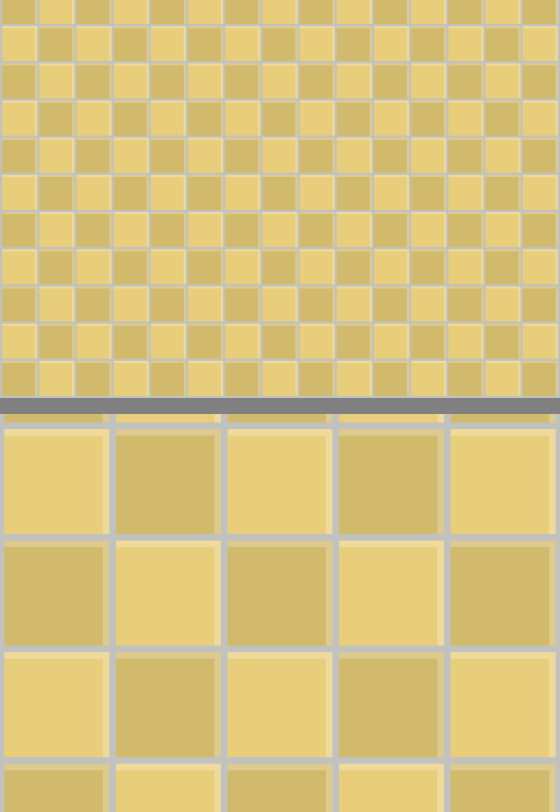
Top: the whole. Bottom: its middle third, enlarged.
This pattern is drawn by a WebGL 1 fragment shader. Its source:

```glsl
precision highp float;
// Checkerboard of gold square tiles with pale top and right bevels and grey grout.

uniform vec2 u_resolution;

// All lengths are fractions of the canvas width.
const float PERIOD = 34.0 / 512.0;
const float HALF_GROUT = 1.0 / 512.0;
const float BEVEL = 2.0 / 512.0;

const vec3 DARK_GOLD = vec3(0.820, 0.729, 0.420);
const vec3 LIGHT_GOLD = vec3(0.910, 0.808, 0.482);
const vec3 GROUT = vec3(0.755, 0.755, 0.752);
const float BEVEL_WHITE = 0.24;

// Antialiased step: 0 before the edge, 1 after it, blended over one pixel.
float coverage(float position, float edge, float pixel) {
  return clamp((position - edge) / pixel + 0.5, 0.0, 1.0);
}

// Alternates 0 and 1 between neighbouring cells.
float checker(vec2 cell) {
  return mod(cell.x + cell.y, 2.0);
}

vec3 tileColor(vec2 cell, vec2 local, float pixel) {
  vec3 fill = mix(DARK_GOLD, LIGHT_GOLD, checker(cell));
  float bevelEdge = PERIOD - HALF_GROUT - BEVEL;
  float bevel = coverage(max(local.x, local.y), bevelEdge, pixel);
  return mix(fill, vec3(1.0), BEVEL_WHITE * bevel);
}

// Grout surrounds each cell, half its width on every side.
float tileMask(vec2 local, float pixel) {
  vec2 border = min(local, PERIOD - local);
  return coverage(min(border.x, border.y), HALF_GROUT, pixel);
}

void main() {
  float pixel = 1.0 / u_resolution.x;
  // Cells run from the middle of one grout line to the next.
  vec2 p = gl_FragCoord.xy * pixel - HALF_GROUT;
  vec2 cell = floor(p / PERIOD);
  vec2 local = p - cell * PERIOD;

  vec3 color = mix(GROUT, tileColor(cell, local, pixel), tileMask(local, pixel));
  gl_FragColor = vec4(color, 1.0);
}
```
